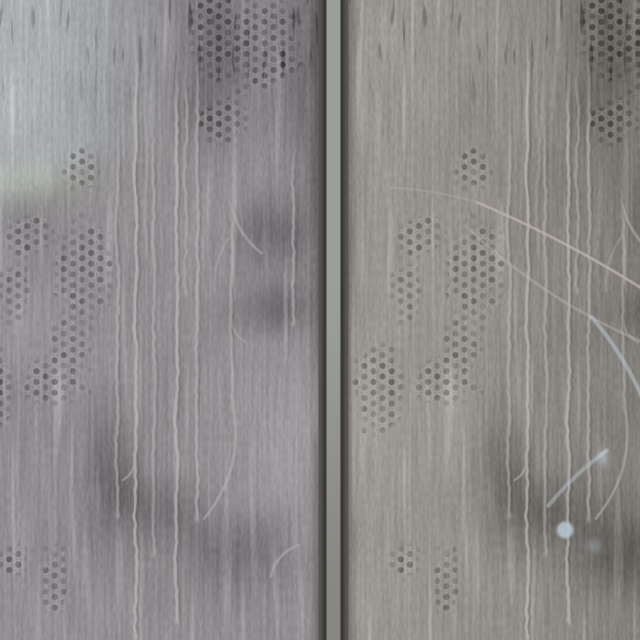
Write a WebGL 2 fragment shader that draws this texture.

```glsl
#version 300 es
precision highp float;
// Two weathered grey metal panels with drips, honeycomb dots and scratches, split by a rail.
uniform vec2 u_resolution;
out vec4 fragColor;

float hash(vec2 p) {
  p = fract(p * vec2(0.1031, 0.1137));
  p += dot(p, p.yx + 33.33);
  return fract((p.x + p.y) * p.x * 37.7);
}

float corner(vec2 cell, vec2 f) {
  float a = 6.2832 * hash(cell);
  return dot(vec2(cos(a), sin(a)), f);
}

// Gradient noise
float noise(vec2 p) {
  vec2 i = floor(p), f = p - i, u = f * f * (3.0 - 2.0 * f), e = vec2(1, 0);
  return mix(mix(corner(i, f), corner(i + e, f - e), u.x),
             mix(corner(i + e.yx, f - e.yx), corner(i + 1.0, f - 1.0), u.x), u.y);
}

float fbm(vec2 p) {
  float sum = 0.0, amp = 0.6;
  for (int i = 0; i < 4; i++) { sum += amp * noise(p); p = p * 2.03 + 17.1; amp *= 0.5; }
  return sum;
}

float blob(vec2 p, vec2 center, vec2 radius) {
  vec2 d = (p - center) / radius;
  return exp(-dot(d, d));
}

// Thin line between the ends, bowed sideways by bend
float stroke(vec2 p, vec4 ends, float bend, float width) {
  vec2 d = ends.zw - ends.xy, r = p - ends.xy;
  float h = clamp(dot(r, d) / dot(d, d), 0.0, 1.0);
  vec2 side = normalize(vec2(-d.y, d.x));
  float dist = length(r - d * h - side * bend * 4.0 * h * (1.0 - h));
  return 1.0 - smoothstep(width * 0.3, width + 0.7 / u_resolution.y, dist);
}

// Staggered dots: x is the dark pit, y the pale rim
vec2 honeycomb(vec2 p) {
  vec2 size = vec2(0.0285, 0.0168), result = vec2(0);
  for (int i = 0; i < 2; i++) {
    vec2 g = p / size + 0.5 * float(i);
    float d = length((fract(g) - 0.5) * size);
    float worn = 0.45 + 0.55 * hash(floor(g) + 31.0 * float(i));
    result += worn * vec2(1.0 - smoothstep(0.003, 0.0062, d), 1.0 - smoothstep(0.0, 0.0016, abs(d - 0.007)));
  }
  return result;
}

// x, top, bottom, strength
const vec4 drips[12] = vec4[12](
  vec4(.183, .86, .19, .6), vec4(.212, .99, 0, .85), vec4(.24, .88, .13, .55), vec4(.276, .93, .025, .8),
  vec4(.29, .95, .54, .5), vec4(.307, .93, .185, .65), vec4(.361, .77, .36, .5), vec4(.458, .83, .49, .6),
  vec4(.462, .5, .14, .25), vec4(.111, .39, .17, .3), vec4(.228, 1, .6, .35), vec4(.028, .55, .06, .2));

// center, radius
const vec4 dotPatches[12] = vec4[12](
  vec4(.335, .955, .038, .07), vec4(.41, .93, .055, .07), vec4(.35, .81, .038, .035),
  vec4(.125, .735, .03, .028), vec4(.045, .63, .035, .03), vec4(.022, .545, .022, .05),
  vec4(.13, .58, .045, .07), vec4(.11, .46, .03, .05), vec4(.08, .4, .05, .03),
  vec4(-.02, .39, .035, .07), vec4(.085, .09, .02, .05), vec4(.02, .125, .025, .022));

// center, radius
const vec4 smudges[7] = vec4[7](
  vec4(.43, .635, .05, .055), vec4(.43, .515, .07, .04), vec4(.172, .27, .035, .09), vec4(.37, .13, .075, .06),
  vec4(.25, .2, .09, .06), vec4(.34, .92, .06, .13), vec4(.48, .88, .045, .24));

// Curled threads: start, end
const vec4 threads[6] = vec4[6](
  vec4(.408, .605, .361, .68), vec4(.319, .19, .365, .36), vec4(.423, .1, .465, .148),
  vec4(.209, .29, .192, .25), vec4(.335, .545, .359, .63), vec4(.384, .465, .362, .51));

void main() {
  vec2 p = gl_FragCoord.xy / u_resolution;
  bool right = p.x > 0.526;
  vec2 q = right ? p - vec2(0.612, 0) : p;

  // Panel tones, haze and smudges
  vec3 col = right ? mix(vec3(0.60, 0.585, 0.565), vec3(0.51, 0.495, 0.475), smoothstep(0.65, 1.0, p.x))
                   : vec3(0.565, 0.555, 0.565);
  col += 0.06 * fbm(p * 5.0) + 0.05 * blob(p, vec2(0.44, 0.32), vec2(0.12, 0.13));
  vec2 warped = q + 0.035 * vec2(fbm(q * 9.0), fbm(q * 9.0 + 40.0));
  for (int i = 0; i < 7; i++) col -= 0.12 * blob(warped, smudges[i].xy, smudges[i].zw);
  if (!right) {
    float glow = smoothstep(0.64, 0.73, p.y - 0.45 * p.x) * (1.0 - smoothstep(0.05, 0.3, p.x));
    col += glow * vec3(0.105, 0.13, 0.13);
    col += vec3(0.06, 0.075, 0.04) * blob(p, vec2(0.04, 0.715), vec2(0.1, 0.035));
  }

  // Brushed grain, dark runs near the top, pale runs below
  col += 0.06 * noise(p * vec2(190, 9)) + 0.045 * noise(p * vec2(260, 90));
  col -= 0.13 * smoothstep(0.25, 0.5, noise(q * vec2(130, 17) + 5.0)) * smoothstep(0.72, 1.0, p.y);
  col += 0.07 * smoothstep(0.2, 0.5, noise(q * vec2(75, 4)));

  // Honeycomb patches
  float patches = 0.0, ragged = 0.6 * noise(q * 45.0);
  for (int i = 0; i < 12; i++) {
    vec2 d = (q - dotPatches[i].xy) / dotPatches[i].zw;
    patches = max(patches, 1.0 - smoothstep(0.7, 1.25, length(d) + ragged));
  }
  vec2 dots = honeycomb(q) * patches;
  col += 0.05 * dots.y - 0.17 * dots.x;

  // Drips: wobbling pale lines with a shaded side and a bead at the foot
  float pale = 0.0, shade = 0.0;
  for (int i = 0; i < 12; i++) {
    vec4 k = drips[i];
    float x = q.x - k.x - 0.005 * noise(vec2(q.y * 13.0, k.x * 90.0)) - 0.0025 * noise(vec2(q.y * 75.0, k.x * 70.0));
    float span = smoothstep(k.z - 0.004, k.z + 0.004, q.y) * (1.0 - smoothstep(k.y - 0.15, k.y, q.y));
    float width = 0.0038 + 0.0014 * noise(vec2(q.y * 60.0, k.x * 50.0));
    float bead = blob(vec2(x, q.y), vec2(0, k.z + 0.005), vec2(0.004, 0.006));
    pale = max(pale, k.w * max(span * (1.0 - smoothstep(0.0006, width, abs(x))), bead));
    shade += k.w * span * exp(-pow((x - 0.0045) / 0.002, 2.0));
  }
  for (int i = 0; i < 6; i++)
    pale = max(pale, (i < 4 ? 0.55 : 0.35) * stroke(q, threads[i], i == 1 ? -0.02 : 0.008, 0.0024));
  col = mix(col - 0.06 * shade, vec3(0.73, 0.725, 0.72), pale * 0.85);

  // Long scratches and bluish glints
  if (right) {
    float scratch = 0.3 * stroke(p, vec4(0.61, 0.707, 0.745, 0.684), 0.004, 0.002);
    scratch = max(scratch, 0.8 * stroke(p, vec4(0.745, 0.684, 1.005, 0.548), 0.006, 0.0025));
    scratch = max(scratch, 0.45 * stroke(p, vec4(0.735, 0.64, 1.005, 0.465), -0.014, 0.0025));
    col = mix(col, vec3(0.73, 0.70, 0.66), scratch);
    float glint = 0.6 * stroke(p, vec4(0.924, 0.505, 1.005, 0.375), 0.006, 0.004);
    glint += 0.5 * stroke(p, vec4(0.857, 0.21, 0.948, 0.296), 0.004, 0.004);
    glint += 0.6 * blob(p, vec2(0.942, 0.285), vec2(0.008, 0.014)) + 0.35 * blob(p, vec2(0.928, 0.147), vec2(0.012));
    glint += 1.0 - smoothstep(0.008, 0.017, length(p - vec2(0.883, 0.172)));
    col = mix(col, vec3(0.71, 0.76, 0.8), min(glint, 0.9));
  }

  // Rail: pale strip between two dark grooves
  float off = abs(p.x - 0.521);
  col *= 1.0 - 0.2 * exp(-pow((off - 0.024) / 0.01, 2.0));
  vec3 groove = mix(vec3(0.21, 0.20, 0.19), vec3(0.34, 0.325, 0.31), smoothstep(0.012, 0.021, off));
  vec3 strip = mix(vec3(0.53, 0.53, 0.51), vec3(0.61, 0.62, 0.6), smoothstep(0.0, 0.6, p.y));
  vec3 rail = mix(strip, groove, smoothstep(0.009, 0.013, off));
  fragColor = vec4(mix(rail, col, smoothstep(0.022, 0.025, off)), 1);
}
```
